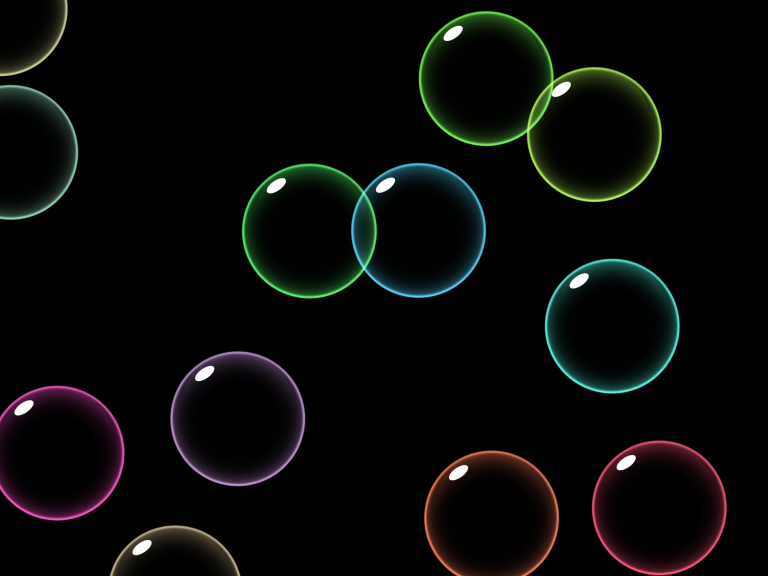
This background is drawn by a Shadertoy shader. Its source:

```glsl
// Glassy soap bubbles scattered over black. Each has a bright thin rim, a glow
// fading inward, a faint reflected dome and a tilted white glint.
// Centres follow a jittered low-discrepancy sequence; layers blend by screen.

const int BUBBLE_COUNT = 12;
const float BUBBLE_RADIUS = 0.1172; // in canvas heights

vec3 hsvToRgb(float hue, float saturation, float value) {
    vec3 ramp = abs(fract(hue + vec3(0.0, 2.0, 1.0) / 3.0) * 6.0 - 3.0) - 1.0;
    return value * mix(vec3(1.0), clamp(ramp, 0.0, 1.0), saturation);
}

// Coverage of the inside of a signed distance, softened over one pixel.
float fillMask(float dist, float pixel) {
    return 1.0 - smoothstep(-0.5 * pixel, 0.5 * pixel, dist);
}

vec3 screenBlend(vec3 a, vec3 b) {
    return a + b - a * b;
}

vec2 rotate(vec2 p, float angle) {
    float c = cos(angle), s = sin(angle);
    return vec2(c * p.x + s * p.y, c * p.y - s * p.x);
}

// Evenly spread centres, nudged so that the spacing is uneven.
vec2 bubbleCentre(float index, float aspect) {
    vec2 spread = fract(0.5 + index * vec2(0.7549, 0.5698));
    vec2 jitter = 0.1 * vec2(sin(5.0 * index), cos(3.0 * index));
    return spread * vec2(aspect, 1.0) + jitter + vec2(0.06, 0.0);
}

// Hues run from violet through red and green to cyan, skipping deep blue.
vec3 bubbleTint(float index) {
    float count = float(BUBBLE_COUNT);
    float rank = mod(5.0 * index + 11.0, count);
    float hue = 0.79 + 0.75 * pow(rank / (count - 1.0), 0.85);
    bool muted = mod(rank + 0.5, 4.5) < 1.1;
    return muted ? hsvToRgb(hue, 0.33, 0.74) : hsvToRgb(hue, 0.69, 0.88);
}

// White elliptical glint near the upper left of a unit bubble.
float glintMask(vec2 p, float pixel) {
    vec2 halfSize = vec2(0.165, 0.075);
    vec2 q = rotate(p - vec2(-0.49, 0.67), 0.61) / halfSize;
    float dist = (length(q) - 1.0) * length(q) / max(length(q / halfSize), 0.001);
    return fillMask(dist, pixel);
}

// Light of a bubble of radius one centred on the origin.
vec3 bubbleLight(vec2 p, vec3 tint, float pixel) {
    float r = length(p);
    float inside = fillMask(r - 1.0, pixel);

    // Inner glow, a little stronger towards the bottom.
    float glow = 0.5 * pow(min(r, 1.0), 8.0) * (1.0 - 0.2 * p.y);
    float rimOffset = (r - 0.98) / 0.021;
    float rim = exp(-rimOffset * rimOffset);

    // Reflected dome: a smaller disc that fades downwards.
    float domeDist = length(p - vec2(0.0, 0.13)) - 0.845;
    float dome = fillMask(domeDist, 2.0 * pixel) * smoothstep(0.05, 1.0, p.y);
    dome *= 0.16 * smoothstep(-0.45, 0.0, domeDist);

    vec3 light = tint * (glow + dome + 0.48 * rim) + 0.08 * rim;
    return mix(light * inside, vec3(1.0), glintMask(p, pixel));
}

void mainImage(out vec4 fragColor, in vec2 fragCoord) {
    vec2 uv = fragCoord / iResolution.y;
    float aspect = iResolution.x / iResolution.y;
    float pixel = 1.5 / (iResolution.y * BUBBLE_RADIUS);

    vec3 color = vec3(0.0);
    for (int i = 0; i < BUBBLE_COUNT; i++) {
        float index = float(i);
        vec2 p = (uv - bubbleCentre(index, aspect)) / BUBBLE_RADIUS;
        color = screenBlend(color, bubbleLight(p, bubbleTint(index), pixel));
    }
    fragColor = vec4(clamp(color, 0.0, 1.0), 1.0);
}
```
